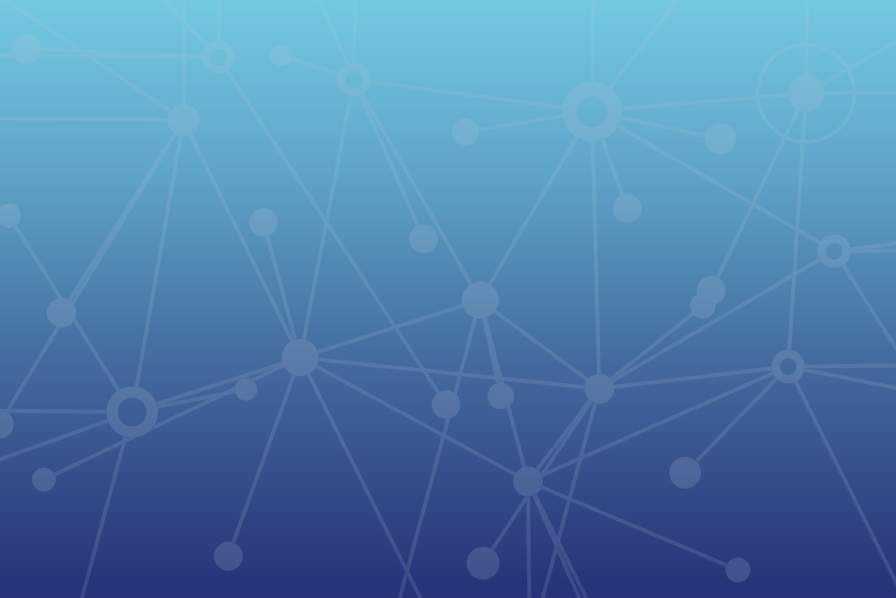
Write a Shadertoy shader that draws this background.

```glsl
// Pale network of linked discs and rings over a sky-to-indigo vertical gradient.
#define HUB_COUNT 12
#define LEAF_COUNT 16
#define LINK_HALF_WIDTH 0.0032
#define LINK_REACH 0.505
#define UPPER_GAP 0.3
#define UPPER_LEVEL 0.55
#define HALO_RADIUS 0.081
#define LINK_ALPHA 0.16
#define NODE_ALPHA 0.19

const vec3 SKY = vec3(0.45, 0.79, 0.88);
const vec3 TEAL = vec3(0.37, 0.64, 0.78);
const vec3 STEEL = vec3(0.265, 0.425, 0.625);
const vec3 INDIGO = vec3(0.155, 0.20, 0.475);
const vec3 MIST = vec3(0.71, 0.77, 0.85);

// Main nodes: centre, outer radius, hole radius (in canvas heights).
const vec4 HUBS[HUB_COUNT] = vec4[](
    vec4(0.365, 0.904, 0.027, 0.014), vec4(0.307, 0.799, 0.027, 0.0),
    vec4(0.592, 0.867, 0.028, 0.014), vec4(0.990, 0.814, 0.050, 0.026),
    vec4(1.348, 0.844, 0.031, 0.0),   vec4(1.395, 0.580, 0.028, 0.014),
    vec4(0.803, 0.498, 0.031, 0.0),   vec4(0.502, 0.402, 0.031, 0.0),
    vec4(0.221, 0.311, 0.043, 0.024), vec4(0.883, 0.195, 0.025, 0.0),
    vec4(1.002, 0.350, 0.025, 0.0),   vec4(1.318, 0.387, 0.028, 0.014));
const int HALO_HUB = 4;

float cover(float dist) {
    float soft = 0.75 / iResolution.y;
    return 1.0 - smoothstep(-soft, soft, dist);
}

float segment(vec2 p, vec2 a, vec2 b) {
    vec2 ab = b - a;
    float t = clamp(dot(p - a, ab) / dot(ab, ab), 0.0, 1.0);
    return length(p - a - ab * t) - LINK_HALF_WIDTH;
}

vec3 gradient(float depth) {
    vec3 color = mix(SKY, TEAL, clamp(depth / 0.295, 0.0, 1.0));
    color = mix(color, STEEL, clamp((depth - 0.295) / 0.3, 0.0, 1.0));
    return mix(color, INDIGO, clamp((depth - 0.595) / 0.385, 0.0, 1.0));
}

// Low-discrepancy scatter of the small nodes.
vec2 leafCentre(int i, float aspect) {
    return fract(0.5 + float(i) * vec2(0.7549, 0.5698)) * vec2(aspect, 1.0);
}

// End of the strand hanging from a hub; the lower ones leave the canvas.
vec2 strandEnd(int i, vec2 hub) {
    if (hub.y < UPPER_LEVEL)
        return hub + vec2(i % 2 == 0 ? -0.27 : 0.5, -1.0);
    float drop = 0.375 + 0.215 * cos(1.2 * float(i) - 0.3);
    float lean = 0.25 + 0.7 * drop;
    return hub + drop * vec2(i % 3 == 1 ? -lean : lean, -1.0);
}

void mainImage(out vec4 fragColor, in vec2 fragCoord) {
    vec2 p = fragCoord / iResolution.y;
    float aspect = iResolution.x / iResolution.y;
    vec2 middle = vec2(0.5 * aspect, 0.5);
    float links = 1.0;   // distance to the closest link
    float nodes = 1.0;   // distance to the closest node shape
    float solid = 1.0;   // distance to the closest node, holes filled

    for (int i = 0; i < HUB_COUNT; i++) {
        // Hub disc or ring
        vec4 hub = HUBS[i];
        float d = length(p - hub.xy);
        solid = min(solid, d - hub.z);
        nodes = min(nodes, hub.w > 0.0 ? max(d - hub.z, hub.w - d) : d - hub.z);
        if (i == HALO_HUB) nodes = min(nodes, abs(d - HALO_RADIUS) - LINK_HALF_WIDTH);

        // Rays leaving the canvas: radial, upright and level
        vec2 outward = hub.xy - middle;
        if (length(outward) > 0.32)
            links = min(links, segment(p, hub.xy, hub.xy + 2.0 * outward));
        if (abs(outward.y) > 0.29)
            links = min(links, segment(p, hub.xy, hub.xy + vec2(0.01, sign(outward.y))));
        if (abs(outward.x) > 0.36)
            links = min(links, segment(p, hub.xy, hub.xy + vec2(sign(outward.x), 0.01)));

        // Hanging strand with a small disc at its end
        vec2 end = strandEnd(i, hub.xy);
        links = min(links, segment(p, hub.xy, end));
        float endDist = length(p - end) - 0.024;
        nodes = min(nodes, endDist);
        solid = min(solid, endDist);

        // Links between neighbours; upper hubs join only distant ones
        for (int j = i + 1; j < HUB_COUNT; j++) {
            vec2 other = HUBS[j].xy;
            float span = distance(hub.xy, other);
            float gap = UPPER_GAP * step(UPPER_LEVEL, max(hub.y, other.y));
            if (span > gap && span < LINK_REACH)
                links = min(links, segment(p, hub.xy, other));
        }
    }

    // Leaves, each tied to its second nearest hub
    for (int i = 0; i < LEAF_COUNT; i++) {
        vec2 leaf = leafCentre(i, aspect);
        vec2 first = middle, second = middle;
        float nearest = 9.0, next = 9.0;
        for (int j = 0; j < HUB_COUNT; j++) {
            vec2 hub = HUBS[j].xy;
            float span = distance(leaf, hub);
            if (span < nearest) {
                next = nearest; second = first;
                nearest = span; first = hub;
            } else if (span < next) {
                next = span; second = hub;
            }
        }
        if (nearest < 0.1) continue;
        float leafDist = length(p - leaf) - mix(0.018, 0.028, fract(float(i) * 0.618));
        nodes = min(nodes, leafDist);
        solid = min(solid, leafDist);
        links = min(links, segment(p, leaf, second));
    }

    // Blend the translucent network over the gradient
    float linkAlpha = LINK_ALPHA * cover(links) * (1.0 - cover(solid));
    float alpha = max(linkAlpha, NODE_ALPHA * cover(nodes));
    fragColor = vec4(mix(gradient(1.0 - p.y), MIST, alpha), 1.0);
}
```
